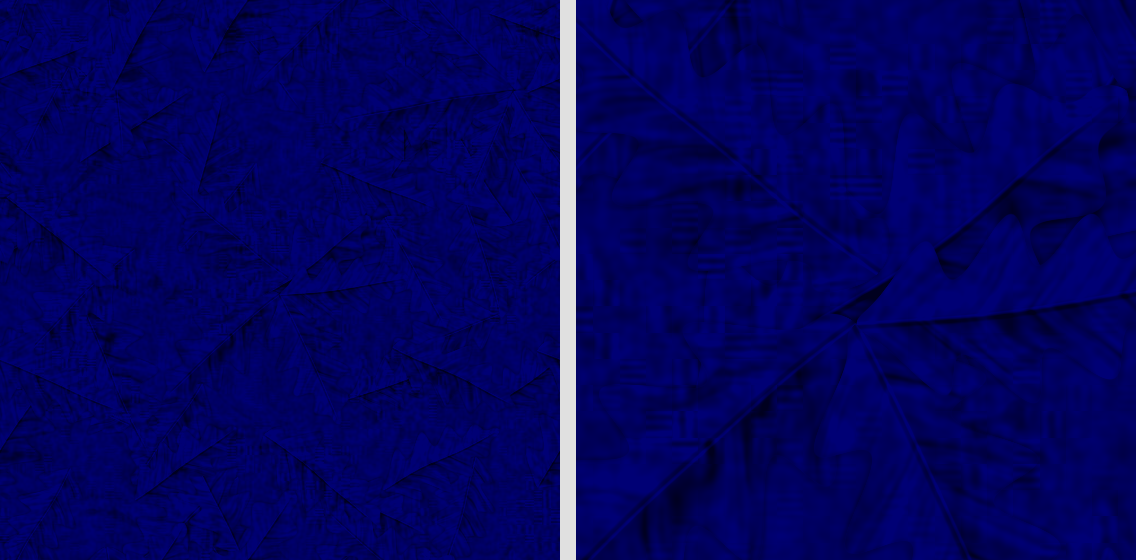
Left: the whole. Right: its middle third, enlarged.
Give the GLSL for this texture map, as a WebGL 2 fragment shader.

```glsl
#version 300 es
precision highp float;
// Seamless litter of lobed leaves in deep blue, one tile per canvas.
// Wrapped leaves are layered by loops, with two radiating sprays on top;
// creases, side veins, crumpling and blocky wear shade the single channel.

#define LEAF_COUNT 46
#define LEAF_WIDTH 0.25
#define BASE_TONE 0.408
#define CREASE_DEPTH 0.12
#define VEIN_DEPTH 0.13
#define SHADOW_DEPTH 0.14
#define CRUMPLE_DEPTH 0.06
#define GRAIN_DEPTH 0.065
#define BLOCK_CELLS 64.0
#define BLOCK_DEPTH 0.055
#define LIGHT_DIR vec2(-0.6, 0.8)

const float PI = 3.14159;
const float TAU = 6.28318;

uniform vec2 u_resolution;
out vec4 outColor;

vec2 hash2(vec2 p) {
  vec3 h = fract(p.xyx * vec3(0.1031, 0.1030, 0.0973));
  h += dot(h, h.yzx + 33.33);
  return fract((h.xx + h.yz) * h.zy);
}

// Gradient noise that wraps after the given number of cells
float gradientAt(vec2 cell, vec2 offset, float period) {
  float angle = TAU * hash2(mod(cell, period) + 7.0).x;
  return dot(vec2(cos(angle), sin(angle)), offset);
}

float noise(vec2 p, float period) {
  vec2 i = floor(p), f = p - i;
  vec2 w = f * f * f * (f * (f * 6.0 - 15.0) + 10.0);
  vec2 e = vec2(0.0, 1.0);
  float low = mix(gradientAt(i, f, period), gradientAt(i + e.yx, f - e.yx, period), w.x);
  float high = mix(gradientAt(i + e, f - e, period), gradientAt(i + 1.0, f - 1.0, period), w.x);
  return 1.4 * mix(low, high, w.y);
}

// Lay one leaf over the tone; q.x runs along the midrib, q.y across it
void addLeaf(inout float tone, vec2 p, vec2 stem, float angle, float len, float seed) {
  vec2 d = fract(p - stem + 0.5) - 0.5;
  vec2 axis = vec2(cos(angle), sin(angle));
  vec2 side = vec2(-axis.y, axis.x);
  vec2 q = vec2(dot(d, axis), dot(d, side)) / len;
  if (q.x < -0.15 || q.x > 1.15 || abs(q.y) > 0.5) return;
  q.y += (fract(seed * 3.7) - 0.5) * 0.18 * q.x * (1.0 - q.x);

  // Lobed outline
  float u = clamp(q.x, 0.0, 1.0), a = abs(q.y);
  float lobes = 0.72 + 0.28 * cos(TAU * (u * 4.5 - a * 1.8 + seed));
  float width = LEAF_WIDTH * pow(max(sin(PI * pow(u, 0.8)), 0.0), 0.7) * lobes;
  float inside = (width - length(vec2(a, q.x - u))) * len;
  float px = 1.0 / u_resolution.y;
  float mask = smoothstep(-px, px, inside);
  tone -= SHADOW_DEPTH * 0.5 * smoothstep(-0.008, 0.0, inside) * (1.0 - mask);
  if (mask <= 0.0) return;

  // Crease falls dark on the side turned from the light
  float facing = dot(side, LIGHT_DIR);
  float unlit = smoothstep(-0.012, 0.012, -q.y * sign(facing));
  float along = smoothstep(0.0, 0.12, u) * smoothstep(1.0, 0.6, u);
  float leaf = BASE_TONE + (fract(seed * 9.1) - 0.5) * 0.035;
  leaf -= CREASE_DEPTH * (0.5 + 0.5 * abs(facing)) * unlit * exp(-a * 13.0) * along;
  leaf += 0.03 * (1.0 - unlit) * exp(-a * 9.0);

  // Feathered side veins and folds sweep towards the tip
  float sweep = u - a * 0.85;
  float grain = noise(vec2(sweep * 10.0, q.y * 6.0) + seed * 40.0, 64.0);
  float fibre = noise(vec2(sweep * 30.0, q.y * 9.0) + seed * 23.0 + grain, 64.0);
  float wave = 0.5 + 0.5 * sin(TAU * (sweep * 7.0 + seed + 0.6 * grain));
  float vein = pow(wave, 7.0) - 0.3 * pow(1.0 - wave, 5.0);
  leaf -= VEIN_DEPTH * vein * exp(-a * 5.0) * (0.4 + 0.6 * unlit) * along;
  leaf += 0.035 * grain + 0.085 * fibre;

  // Thin pale midrib with a dark edge, and a narrow dark rim
  float rib = q.y * len, reach = smoothstep(1.0, 0.85, q.x);
  leaf -= 0.11 * reach * (1.0 - smoothstep(0.0006, 0.0026, abs(rib + 0.0018)));
  leaf += 0.11 * reach * (1.0 - smoothstep(0.0003, 0.0016, abs(rib)));
  leaf -= 0.035 * (1.0 - smoothstep(0.0, 0.004, inside));
  tone = mix(tone, leaf, mask);
}

// Short axis-aligned streaks inside some square cells
float blockWear(vec2 p) {
  vec2 cell = floor(p * BLOCK_CELLS), f = fract(p * BLOCK_CELLS);
  vec2 r = hash2(mod(cell, BLOCK_CELLS) + 91.0);
  float across = r.y < 0.5 ? f.x : f.y;
  float stripe = sin(TAU * (across * (1.0 + floor(r.y * 5.0) * 0.5) + r.x));
  return stripe * smoothstep(0.4, 1.0, r.x);
}

void main() {
  vec2 p = gl_FragCoord.xy / u_resolution.y;
  vec2 warp = vec2(noise(p * 7.0, 7.0), noise(p * 7.0 + 3.5, 7.0));
  vec2 bent = p + 0.006 * warp;
  float tone = BASE_TONE - 0.02 + 0.03 * noise(p * 16.0, 16.0);

  // Scattered litter on a low-discrepancy sequence
  for (int i = 0; i < LEAF_COUNT; i++) {
    float k = float(i);
    vec2 r = hash2(vec2(k, 17.0));
    vec2 stem = fract(k * vec2(0.7549, 0.5698) + 0.08 * r);
    float angle = PI * 0.22 + PI * floor(r.x * 2.0) + (r.y - 0.5) * 3.0;
    addLeaf(tone, bent, stem, angle, mix(0.19, 0.33, fract(r.x * 7.3)), r.y);
  }

  // Two sprays of leaves, each radiating from a shared stem
  for (int i = 0; i < 7; i++) {
    bool central = i < 3;
    float k = float(central ? i : i - 3);
    vec2 hub = central ? vec2(0.5, 0.473) : vec2(0.918, 0.837);
    float angle = radians(central ? 222.0 + 73.0 * k : 133.0 + 57.0 * k);
    float len = central ? 0.28 - 0.025 * k : 0.25 + 0.08 * sin(k * 1.9);
    addLeaf(tone, p + 0.003 * warp, hub, angle, len, 0.23 + 0.137 * float(i));
  }

  // Crumples: sparse dark folds over fine relief
  float fold = noise(p * 32.0 + 2.2 * warp, 32.0);
  float patches = smoothstep(-0.1, 0.4, noise(p * 6.0 + 1.7, 6.0));
  tone -= CRUMPLE_DEPTH * smoothstep(0.2, 0.55, fold) * (0.7 + 0.9 * patches);
  tone += GRAIN_DEPTH * noise(p * 56.0 + 3.0 * warp, 56.0);
  tone += GRAIN_DEPTH * noise(p * 120.0, 120.0) * (0.6 + 0.6 * patches);
  tone += BLOCK_DEPTH * blockWear(p) * (0.4 + patches);

  outColor = vec4(0.0, 0.0, clamp(tone, 0.12, 0.46), 1.0);
}
```
